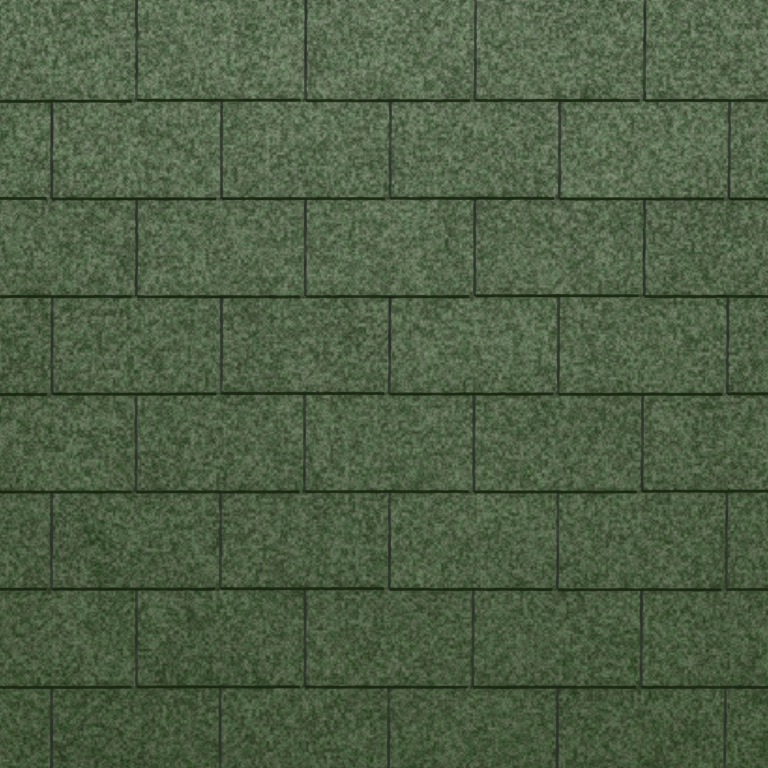
This texture is drawn by a Shadertoy shader. Its source:

```glsl
// Green asphalt roof shingles in staggered courses, lit from above.
// Courses and slots come from repeated coordinates with small hashed shifts;
// value noise at several scales makes the mineral grain and the wear.

const float COURSE_HEIGHT = 0.1272;   // distance between horizontal seams
const float FIRST_SEAM = 0.1055;      // height of the lowest seam
const float TOP_COURSE = 6.0;         // index of the highest course
const float TAB_WIDTH = 0.2190;       // distance between slots at the bottom
const float TAB_TAPER = 0.0017;       // extra tab width at the top
const float FIRST_SLOT = 0.0677;      // left slot of the odd courses
const float SEAM_HALF = 0.0019;
const float SLOT_HALF = 0.0018;
const float EDGE_SOFTNESS = 0.0011;
const float GAP_HALF = 0.0036;        // break in the seam below a slot
const float GAP_SHIFT = -0.0030;
const float PLACE_JITTER = 0.0016;
const float GRAIN_COARSE = 0.17;
const float GRAIN_FINE = 0.13;

const vec3 SHINGLE_LOW = vec3(0.262, 0.329, 0.220);
const vec3 SHINGLE_HIGH = vec3(0.372, 0.440, 0.337);
const vec3 SEAM_COLOR = vec3(0.095, 0.150, 0.065);
const vec3 SLOT_COLOR = vec3(0.170, 0.190, 0.165);

float hash(vec2 p) {
    vec3 q = fract(vec3(p.xyx) * 0.1031);
    q += dot(q, q.yzx + 33.33);
    return fract((q.x + q.y) * q.z);
}

float valueNoise(vec2 p) {
    vec2 cell = floor(p);
    vec2 f = fract(p);
    f = f * f * (3.0 - 2.0 * f);
    float low = mix(hash(cell), hash(cell + vec2(1.0, 0.0)), f.x);
    float high = mix(hash(cell + vec2(0.0, 1.0)), hash(cell + 1.0), f.x);
    return mix(low, high, f.y);
}

// Noise centred on zero
float grain(vec2 p) { return valueNoise(p + 40.0) - 0.5; }

// Smooth band around zero
float band(float d, float halfWidth, float soft) {
    return 1.0 - smoothstep(halfWidth - soft, halfWidth + soft, abs(d));
}

// Signed distance to the nearest slot of a course, and that slot's index
vec2 nearestSlot(vec2 uv, float course) {
    float width = TAB_WIDTH + TAB_TAPER * uv.y;
    float stagger = 0.5 * (1.0 - mod(course, 2.0));
    float u = (uv.x - FIRST_SLOT) / width - stagger;
    float index = floor(u + 0.5);
    float jitter = (hash(vec2(index, course) + 17.0) - 0.5) * PLACE_JITTER;
    return vec2((u - index) * width + jitter, index);
}

void mainImage(out vec4 fragColor, in vec2 fragCoord) {
    vec2 uv = fragCoord / iResolution.xy;
    float soft = max(EDGE_SOFTNESS, 0.7 / iResolution.y);

    // Course above the nearest seam, and course that holds this point
    float v = (uv.y - FIRST_SEAM) / COURSE_HEIGHT;
    float seamCourse = min(floor(v + 0.5), TOP_COURSE);
    float course = min(floor(v), TOP_COURSE);
    vec2 slot = nearestSlot(uv, course);
    vec2 slotAbove = nearestSlot(uv, seamCourse);
    vec2 tabId = vec2(slot.y + step(0.0, slot.x), course);
    vec2 tabAboveId = vec2(slotAbove.y + step(0.0, slotAbove.x), seamCourse);

    // Light falls off downward and slightly at the sides
    float side = 2.0 * uv.x - 1.08;
    float light = uv.y - 0.16 * side * side + 0.05;
    vec3 color = mix(SHINGLE_LOW, SHINGLE_HIGH, light);

    // Tab variation, broad wear and mineral grain
    color *= 1.0 + 0.05 * (hash(tabId + 5.0) - 0.5);
    color *= 1.0 + 0.07 * grain(uv * 24.0);
    float speckle = GRAIN_COARSE * grain(uv * 215.0)
                  + GRAIN_FINE * grain(uv * 410.0 + 71.0);
    color += speckle * mix(0.82, 1.12, uv.y);
    color += vec3(0.035, -0.008, 0.025) * grain(uv * 150.0 + 9.0);

    // Soft shade beside the seams
    float seamShift = (hash(tabAboveId + 29.0) - 0.5) * PLACE_JITTER;
    float seamDistance = (v - seamCourse) * COURSE_HEIGHT + seamShift;
    seamDistance += 0.0007 * grain(uv * 110.0);
    color *= 1.0 - 0.10 * exp(-abs(seamDistance) / 0.005);

    // Vertical slots, ragged and uneven in depth
    float slotDistance = slot.x + 0.0012 * grain(uv * 130.0 + 3.0);
    float slotDepth = 0.85 + 0.4 * grain(uv * vec2(12.0, 55.0));
    color = mix(color, SLOT_COLOR, band(slotDistance, SLOT_HALF, soft) * slotDepth);

    // Horizontal seams, broken where the slot above opens
    float gap = band(slotAbove.x - GAP_SHIFT, GAP_HALF, soft);
    float seamDepth = 0.93 + 0.14 * grain(uv * 65.0);
    float seam = band(seamDistance, SEAM_HALF, soft) * seamDepth;
    color = mix(color, SEAM_COLOR, seam * (1.0 - 0.75 * gap));

    fragColor = vec4(clamp(color, 0.0, 1.0), 1.0);
}
```
